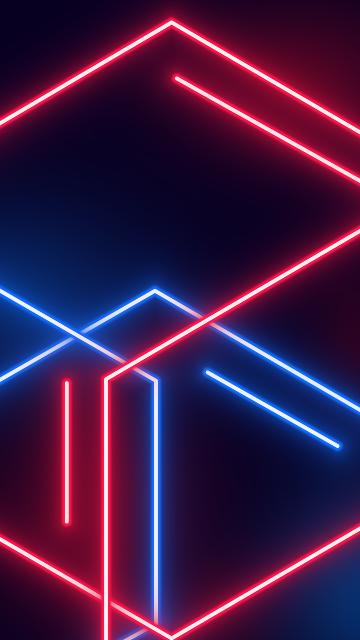
Give the GLSL for this background, as a Shadertoy shader.

```glsl
// Crossing red and blue neon tubes over a dark violet backdrop.
// Each tube is a polyline distance field, shaded as glow, rim and white core;
// tubes are layered back to front, so a front glow veils whatever lies behind.

// Distance from p to the segment a-b
float segment(vec2 p, vec2 a, vec2 b) {
    vec2 pa = p - a, ba = b - a;
    return length(pa - ba * clamp(dot(pa, ba) / dot(ba, ba), 0.0, 1.0));
}

// Distance to a two-part line with its corner at b
float bent(vec2 p, vec2 a, vec2 b, vec2 c) {
    return min(segment(p, a, b), segment(p, b, c));
}

// Soft round spot of light
float spot(vec2 p, vec2 center, vec2 radius) {
    vec2 q = (p - center) / radius;
    return exp(-dot(q, q));
}

// Lay one tube over the colour behind it
vec3 neon(vec3 behind, float d, vec3 tint, float pixel) {
    float halo = 0.62 * exp(-4.0 * max(d - 0.06, 0.0)) + 0.1 * exp(-d * d);
    vec3 col = mix(behind, tint * 0.88, halo);
    float rim = 1.0 - smoothstep(0.07, 0.14 + pixel, d);
    col = mix(col, tint, rim);
    float core = 1.0 - smoothstep(0.048 - 0.5 * pixel, 0.048 + 0.5 * pixel, d);
    return mix(col, mix(tint, vec3(1.0), 0.93), core);
}

// Violet base with red and blue clouds
vec3 backdrop(vec2 p) {
    vec3 col = vec3(0.025, 0.0, 0.13);
    vec3 wine = vec3(0.32, 0.015, 0.13);
    col = mix(col, wine, 0.9 * spot(p, vec2(7.6, 13.9), vec2(3.0, 2.0)));
    col = mix(col, wine, 0.8 * spot(p, vec2(2.4, 3.3), vec2(2.6, 3.0)));
    col = mix(col, wine, 0.5 * spot(p, vec2(9.2, 7.5), vec2(1.5, 1.8)));
    col = mix(col, wine, 0.4 * spot(p, vec2(5.2, 0.6), vec2(2.0, 1.5)));
    col = mix(col, vec3(0.03, 0.17, 0.43), 0.8 * spot(p, vec2(0.4, 8.6), vec2(3.2, 2.3)));
    return mix(col, vec3(0.02, 0.21, 0.47), 0.9 * spot(p, vec2(9.3, 1.3), vec2(2.3, 2.6)));
}

void mainImage(out vec4 fragColor, in vec2 fragCoord) {
    // The canvas spans 9 by 16 units
    vec2 p = fragCoord / iResolution.xy * vec2(9.0, 16.0);
    float pixel = 9.0 / iResolution.x;
    vec3 red = vec3(1.0, 0.08, 0.29);
    vec3 blue = vec3(0.06, 0.42, 1.0);
    vec3 col = backdrop(p);

    // Blue tubes, behind
    col = neon(col, segment(p, vec2(2.8, -0.2), vec2(3.9, 0.4)), blue, pixel);
    col = neon(col, bent(p, vec2(-1.0, 5.93), vec2(3.875, 8.73), vec2(10.0, 5.17)), blue, pixel);
    col = neon(col, segment(p, vec2(5.19, 6.69), vec2(8.44, 4.85)), blue, pixel);
    col = neon(col, bent(p, vec2(-1.0, 9.31), vec2(3.9, 6.48), vec2(3.9, 0.4)), blue, pixel);

    // Red tubes, in front
    col = neon(col, bent(p, vec2(-1.0, 3.1), vec2(4.29, 0.04), vec2(10.0, 3.37)), red, pixel);
    col = neon(col, segment(p, vec2(1.67, 6.42), vec2(1.67, 2.96)), red, pixel);
    col = neon(col, bent(p, vec2(10.0, 10.81), vec2(2.65, 6.52), vec2(2.65, -1.0)), red, pixel);
    col = neon(col, segment(p, vec2(4.42, 14.04), vec2(10.0, 10.92)), red, pixel);
    col = neon(col, bent(p, vec2(-1.0, 12.33), vec2(4.29, 15.44), vec2(10.0, 12.11)), red, pixel);

    fragColor = vec4(col, 1.0);
}
```
